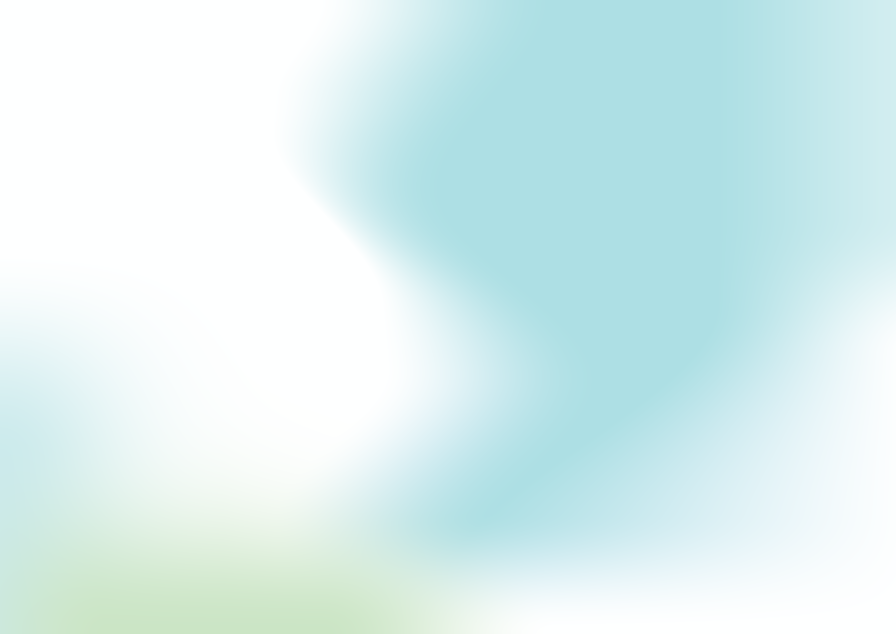
Reproduce this background procedurally as a WebGL 2 fragment shader.

```glsl
#version 300 es
precision highp float;

uniform vec2 u_resolution;
out vec4 fragColor;

const vec3 WHITE = vec3(0.998, 1.0, 1.0);
const vec3 AQUA = vec3(0.678, 0.875, 0.894);
const vec3 COOL_AQUA = vec3(0.70, 0.865, 0.92);
const vec3 HAZE = vec3(0.80, 0.92, 0.93);
const vec3 GREEN = vec3(0.796, 0.898, 0.773);

const float EDGE_TOP = 0.30;       // left rim of the wave, upper bay
const float EDGE_MID = 0.425;      // left rim, middle bulge
const float CORE_TOP = 0.50;       // start of full colour, upper bay
const float CORE_MID = 0.675;      // start of full colour, middle bulge
const float CREASE_HEIGHT = 0.64;  // where the rim is crispest
const float CREASE_SPREAD = 0.12;
const float FADE_START = 0.80;     // right side begins to pale
const float FADE_LOW = 0.97;       // paleness reached at the lower right
const float FADE_HIGH = 0.46;      // paleness reached at the upper right
const float FLOOR_FADE = 0.19;     // height over which the wave dissolves
const float HAZE_WIDTH = 0.14;
const float GREEN_HEIGHT = 0.18;

// Smooth ramp from a to b, in either direction
float ramp(float a, float b, float x) {
    float t = clamp((x - a) / (b - a), 0.0, 1.0);
    return t * t * (3.0 - 2.0 * t);
}

float bell(float x, float width) {
    return exp(-x * x / (width * width));
}

// Coverage rising from the curved left rim into the wave
float leftRise(vec2 p) {
    float rim = mix(EDGE_TOP, EDGE_MID, ramp(0.80, 0.52, p.y))
              + 0.05 * ramp(0.85, 1.0, p.y)
              - 0.12 * ramp(0.42, 0.18, p.y);
    float core = mix(CORE_TOP, CORE_MID, ramp(0.70, 0.40, p.y))
               + 0.125 * ramp(0.70, 1.0, p.y)
               - 0.15 * ramp(0.40, 0.10, p.y);
    float t = clamp((p.x - rim) / (core - rim), 0.0, 1.0);
    float soft = smoothstep(0.0, 1.0, pow(t, 0.85));
    float crisp = 1.0 - (1.0 - t) * (1.0 - t);
    return mix(soft, crisp, bell(p.y - CREASE_HEIGHT, CREASE_SPREAD));
}

// Coverage left after paling towards the right side
float rightFade(vec2 p) {
    float start = FADE_START - 0.30 * ramp(0.52, 0.08, p.y);
    float t = clamp((p.x - start) / (1.0 - start), 0.0, 1.0);
    float eased = mix(t, smoothstep(0.0, 1.0, t), 0.3);
    return 1.0 - eased * mix(FADE_LOW, FADE_HIGH, ramp(0.44, 0.66, p.y));
}

// Pale mist along the lower left side
float hazeAmount(vec2 p) {
    return ramp(0.62, 0.28, p.y) * bell(p.x, HAZE_WIDTH);
}

// Green glow on the floor, thinner towards the right
float greenAmount(vec2 p) {
    float height = GREEN_HEIGHT - 0.2 * max(p.x - 0.25, 0.0);
    float span = ramp(-0.10, 0.12, p.x) * ramp(0.62, 0.36, p.x);
    return span * bell(p.y, max(height, 0.04));
}

void main() {
    vec2 p = gl_FragCoord.xy / u_resolution;

    vec3 color = mix(WHITE, HAZE, hazeAmount(p));

    // Wave, cooler where it thins out low down
    float wave = leftRise(p) * rightFade(p) * ramp(0.0, FLOOR_FADE, p.y);
    vec3 waveColor = mix(AQUA, COOL_AQUA, (1.0 - wave) * ramp(0.60, 0.30, p.y));
    color = mix(color, waveColor, wave);

    color = mix(color, GREEN, greenAmount(p));
    fragColor = vec4(color, 1.0);
}
```
